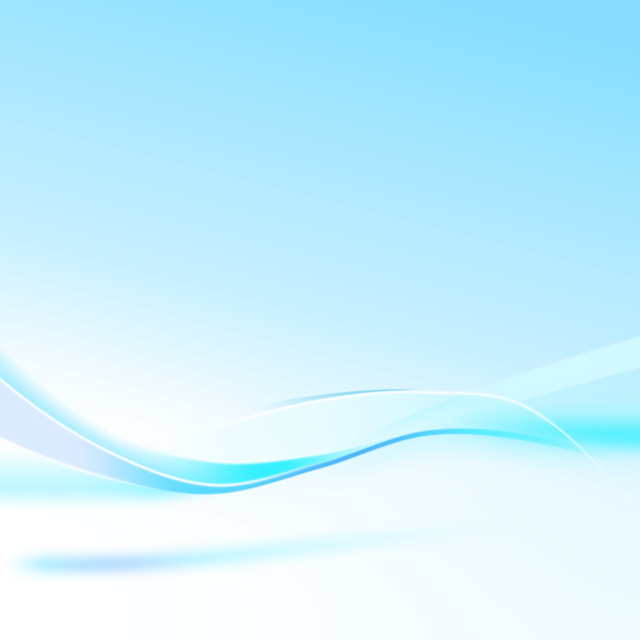
Reproduce this background procedurally as a WebGL 2 fragment shader.

```glsl
#version 300 es
precision highp float;
// Pale sky gradient with translucent cyan ribbons flowing across the lower half.
#define EDGE 0.0022
#define LINE_WIDTH 0.0028
#define TILT 0.25
#define CYAN vec3(0.08, 0.93, 1.0)
#define AZURE vec3(0.18, 0.67, 0.97)
#define PALE_CYAN vec3(0.68, 0.96, 1.0)
#define LAVENDER vec3(0.84, 0.91, 1.0)
#define WHITE vec3(1.0)

uniform vec2 u_resolution;
out vec4 fragColor;

float bump(float v, float center, float width) {
    float d = (v - center) / width;
    return exp(-d * d);
}

// Smooth curve through seven evenly spaced heights.
float curve(float x, float h[7]) {
    float s = clamp(x, 0.0, 0.9999) * 6.0;
    int i = int(s);
    float f = s - float(i);
    float b = h[i], c = h[i + 1];
    float a = i > 0 ? h[max(i - 1, 0)] : 3.0 * h[0] - 3.0 * h[1] + h[2];
    float d = i < 5 ? h[min(i + 2, 6)] : 3.0 * h[6] - 3.0 * h[5] + h[4];
    return b + 0.5 * f * (c - a + f * (2.0 * a - 5.0 * b + 4.0 * c - d + f * (3.0 * (b - c) + d - a)));
}

// Coverage between two heights with separately softened edges.
float band(float y, float top, float bottom, float softTop, float softBottom) {
    return smoothstep(-softBottom, softBottom, y - bottom) * smoothstep(-softTop, softTop, top - y);
}

vec3 sky(vec2 p) {
    float t = p.y + TILT * p.x;
    vec3 c = mix(WHITE, vec3(0.91, 0.975, 1.0), smoothstep(0.15, 0.48, t));
    c = mix(c, vec3(0.75, 0.93, 1.0), smoothstep(0.42, 0.74, t));
    c = mix(c, vec3(0.64, 0.90, 1.0), smoothstep(0.66, 1.02, t));
    return mix(c, vec3(0.53, 0.87, 1.0), smoothstep(0.90, 1.22, t));
}

void main() {
    vec2 p = gl_FragCoord.xy / u_resolution;
    float x = p.x, y = p.y;

    // Ribbon boundaries
    float crest = curve(x, float[7](0.466, 0.331, 0.279, 0.289, 0.327, 0.319, 0.268));
    float middle = curve(x, float[7](0.408, 0.296, 0.242, 0.276, 0.327, 0.319, 0.268));
    float under = curve(x, float[7](0.316, 0.254, 0.228, 0.268, 0.319, 0.309, 0.260));
    float arch = curve(x, float[7](0.220, 0.276, 0.333, 0.376, 0.389, 0.360, 0.190));
    float archTop = curve(x, float[7](0.270, 0.310, 0.352, 0.383, 0.3905, 0.360, 0.190));
    float sashTop = curve(x, float[7](0.0, 0.1, 0.2, 0.286, 0.362, 0.422, 0.475));
    float sashLow = curve(x, float[7](0.0, 0.1, 0.19, 0.277, 0.331, 0.379, 0.426));

    // Sky and the bright haze around the wave
    vec3 color = sky(p);
    color = mix(color, WHITE, 0.75 * bump(x, 0.2, 0.2) * bump(y, 0.31, 0.09));
    color = mix(color, WHITE, 0.6 * bump(x, 0.0, 0.2) * bump(y, 0.36, 0.12));
    float below = smoothstep(0.02, -0.08, y - under);
    color = mix(color, mix(WHITE, vec3(0.92, 0.98, 1.0), smoothstep(0.1, 1.0, x)), below * 0.7);

    // Rising sash on the right
    float sashFade = smoothstep(0.56, 0.85, x);
    color = mix(color, vec3(0.84, 0.98, 1.0), 0.8 * sashFade * band(y, sashTop, sashLow, EDGE, EDGE));
    color = mix(color, vec3(0.72, 0.95, 1.0), 0.45 * sashFade * band(y, sashLow, 0.33, EDGE, 0.03));

    // Glassy sheet under the arch
    float sheet = band(y, arch, crest, EDGE, EDGE);
    float sheetFade = smoothstep(0.22, 0.42, x) * smoothstep(0.96, 0.82, x);
    vec3 glass = mix(vec3(0.92, 0.99, 1.0), vec3(0.77, 0.97, 1.0), smoothstep(0.45, 0.8, x));
    color = mix(color, glass, 0.75 * sheet * sheetFade);
    float sashEdge = smoothstep(0.025, 0.0, sashTop - y) * step(y, sashTop);
    color = mix(color, PALE_CYAN, 0.4 * sheet * sashEdge * bump(x, 0.68, 0.1));
    float sliver = band(y, archTop, arch, 0.0015, 0.0015);
    color = mix(color, vec3(0.32, 0.77, 0.93), 0.65 * sliver * smoothstep(0.38, 0.6, x) * smoothstep(0.67, 0.62, x));

    // Cyan beam entering from the right
    float beam = bump(y, mix(0.332, 0.323, smoothstep(0.7, 1.0, x)), 0.024);
    color = mix(color, CYAN, beam * smoothstep(0.66, 1.0, x) * 0.95);
    color = mix(color, PALE_CYAN, 0.5 * bump(y, 0.34, 0.045) * smoothstep(0.65, 1.0, x));

    // Soft pool beneath the left ribbons
    float poolLow = 0.216 + 0.25 * (x - 0.15) * (x - 0.15) + 0.03 * x;
    float pool = band(y, under, poolLow, EDGE, 0.022) * smoothstep(0.38, 0.25, x);
    color = mix(color, mix(PALE_CYAN, CYAN, 0.55 * bump(x, 0.27, 0.07)), 0.8 * pool * smoothstep(0.31, 0.23, y));

    // Upper ribbon: blurred at left, vivid in the trough
    float depth = clamp((crest - y) / max(crest - middle, 0.001), 0.0, 1.0);
    float upper = band(y, crest, middle, mix(0.025, EDGE, smoothstep(0.1, 0.35, x)), EDGE);
    color = mix(color, vec3(0.58, 0.91, 1.0), upper * depth * 0.85 * smoothstep(0.5, 0.25, x));
    color = mix(color, CYAN, upper * 0.85 * bump(x, 0.42, 0.12));

    // Lower ribbon: lavender, cyan, azure, then cyan again
    float lower = band(y, middle, under, EDGE, EDGE);
    vec3 tint = mix(LAVENDER, vec3(0.25, 0.84, 1.0), smoothstep(0.1, 0.32, x));
    tint = mix(tint, AZURE, bump(x, 0.54, 0.13));
    tint = mix(tint, vec3(0.3, 0.94, 1.0), smoothstep(0.62, 0.8, x));
    color = mix(color, tint, lower * 0.85 * smoothstep(0.98, 0.74, x));
    float shade = smoothstep(-0.05, 0.0, y - under) * step(y, under);
    color = mix(color, PALE_CYAN, 0.35 * shade * smoothstep(0.48, 0.65, x) * smoothstep(1.0, 0.8, x));

    // Highlights along the folds
    color = mix(color, WHITE, 0.9 * bump(y, middle, LINE_WIDTH) * smoothstep(0.56, 0.35, x));
    color = mix(color, WHITE, 0.7 * bump(y, crest, LINE_WIDTH) * bump(x, 0.33, 0.13));
    color = mix(color, WHITE, 0.65 * bump(y, under, LINE_WIDTH) * smoothstep(0.28, 0.12, x));
    color = mix(color, WHITE, 0.75 * bump(y, arch - 0.002, LINE_WIDTH) * smoothstep(0.25, 0.42, x) * smoothstep(1.05, 0.8, x));

    // Blurred streak near the bottom
    float streakY = 0.118 + 0.055 * smoothstep(0.12, 0.85, x);
    float streak = bump(y, streakY, 0.016) * smoothstep(0.0, 0.08, x) * smoothstep(0.85, 0.1, x);
    color = mix(color, mix(PALE_CYAN, vec3(0.68, 0.85, 1.0), bump(x, 0.18, 0.1)), 0.85 * streak);

    fragColor = vec4(color, 1.0);
}
```
